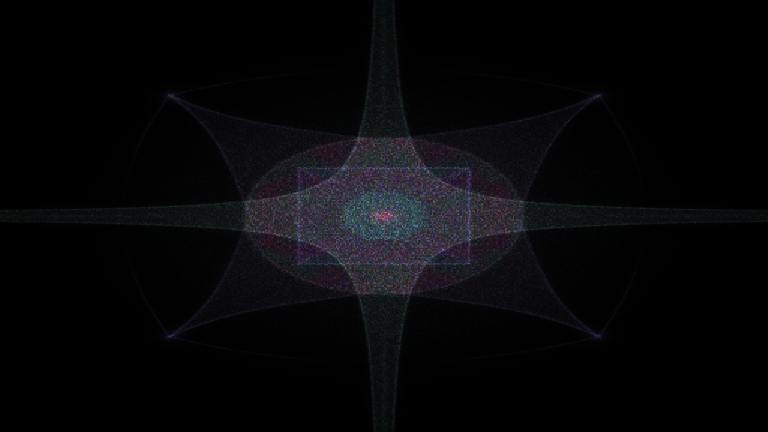
A WebGL 2 fragment shader for this background:

```glsl
#version 300 es
precision highp float;
// A dim, grainy star of folded light: four hyperbolic arms, a square core,
// a disc and four curved corner sails. The canvas spans -1..1 on both axes and
// is folded into one quadrant; fills and thin glows are summed, then grained.

uniform vec2 u_resolution;
out vec4 fragColor;

float hash(vec2 p) {
    vec3 h = fract(p.xyx * vec3(0.1031, 0.1030, 0.0973));
    h += dot(h, h.yzx + 33.33);
    return fract((h.x + h.y) * h.z);
}

// Soft coverage of the region where the signed distance is negative.
float fill(float d, float soft) {
    return 1.0 - smoothstep(-soft, soft, d);
}

// Thin bright line with a faint skirt.
float glow(float d, float width) {
    d = abs(d) / width;
    return 0.75 * exp(-d * d) + 0.25 * exp(-0.4 * d);
}

// Side of a corner sail: x as a function of y.
float sailSide(float y) {
    return 0.35 + 0.22 * y + 0.9 * y * y * y * y;
}

void main() {
    vec2 p = gl_FragCoord.xy / u_resolution * 2.0 - 1.0;
    vec2 q = abs(p);
    float r = length(q);
    float far = max(q.x, q.y);

    // Signed distances of the main shapes
    float star = (q.x * q.y - 0.0245) / max(r, 0.05);
    float square = far - 0.222;
    float disc = r - 0.36;
    float sail = max(max(q.x - sailSide(q.y), q.y - sailSide(q.x)), far - 0.565);

    float inStar = fill(star, 0.004);
    float inSquare = fill(square, 0.003);
    float inDisc = fill(disc, 0.02);

    // Wide dust and the fills
    vec3 color = vec3(0.022, 0.026, 0.028) * exp(-pow(r / 0.6, 4.0));
    color += vec3(0.042, 0.034, 0.05) * fill(sail, 0.006) * exp(-1.6 * max(r - 0.36, 0.0));
    color += vec3(0.055, 0.04, 0.055) * inDisc;
    color += vec3(0.055, 0.075, 0.075) * inStar * (0.35 + 0.65 * exp(-2.5 * max(far - 0.3, 0.0)));
    color += vec3(0.035, 0.015, 0.015) * inStar * inDisc;
    color += vec3(0.022, 0.02, 0.045) * inSquare;

    // Red and green drifts made of layered sines
    float drift = sin(r * 34.0 + 2.0 * sin(q.x * 17.0) - 1.5 * sin(q.y * 19.0));
    drift += 0.5 * sin(q.x * 41.0 - q.y * 37.0);
    color += vec3(0.022, -0.014, 0.004) * drift * inDisc * smoothstep(0.08, 0.2, r);

    // Teal centre, pink heart and fine cross
    float core = max(far, (q.x + q.y) * 0.68) - 0.108;
    color += vec3(-0.005, 0.1, 0.085) * fill(core, 0.014);
    color += vec3(0.3, 0.03, 0.08) * exp(-r * r / 0.0009);
    color += vec3(0.16, 0.02, 0.05) * exp(-min(q.x, q.y) / 0.006 - far / 0.035);

    // Outlines of star, square and disc
    color += vec3(0.075, 0.1, 0.105) * glow(star, 0.004) * (0.3 + 0.7 * exp(-1.5 * max(far - 0.2, 0.0)));
    color += vec3(0.1, 0.085, 0.17) * glow(square, 0.0035);
    color += vec3(0.05, 0.045, 0.065) * glow(disc, 0.005);

    // Diagonal creases inside the square
    float crease = glow(q.x - q.y, 0.005) + 0.5 * glow(q.y - 0.222 + 0.7 * (0.222 - q.x), 0.005);
    color += vec3(0.05, 0.045, 0.085) * crease * inSquare * smoothstep(0.09, 0.16, r);

    // Spine of the arms, sail sides and outer arcs, once per axis
    for (int i = 0; i < 2; i++) {
        float slope = 0.22 + 3.6 * q.y * q.y * q.y;
        float side = (q.x - sailSide(q.y)) / sqrt(1.0 + slope * slope);
        float arc = q.x - 0.68 + 0.39 * q.y * q.y;
        float belowTip = fill(q.y - 0.56, 0.015);
        color += vec3(0.07, 0.06, 0.1) * glow(side, 0.0045) * belowTip * (0.45 + 0.9 * q.y);
        color += vec3(0.03, 0.035, 0.055) * glow(arc, 0.004) * belowTip * smoothstep(0.0, 0.55, q.y);
        color += vec3(0.02, 0.035, 0.035) * exp(-q.y / 0.008) * smoothstep(0.3, 0.7, q.x);
        q = q.yx;
    }
    color += vec3(0.06, 0.06, 0.12) * exp(-length(q - 0.557) / 0.015);

    // Coloured grain on a grid tied to the canvas
    vec2 cell = floor((p + 1.0) * vec2(256.0, 144.0));
    vec3 grain = vec3(hash(cell), hash(cell + 311.0), hash(cell + 727.0));
    float speck = hash(cell + 89.0);
    color *= 0.55 + 0.5 * grain + 0.4 * speck * speck * speck * 1.5;

    fragColor = vec4(max(color, 0.0), 1.0);
}
```
